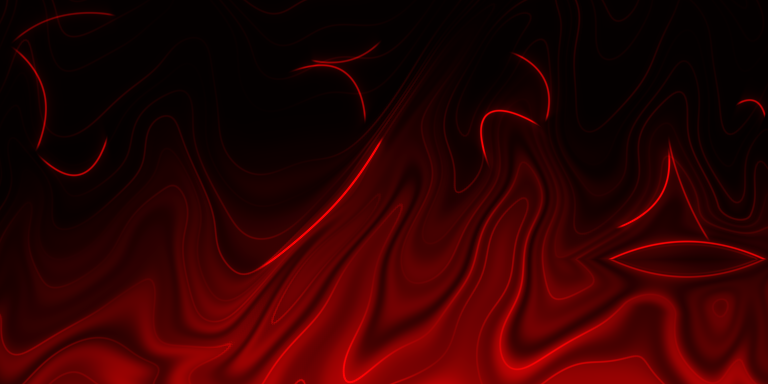
This background is drawn by a Shadertoy shader. Its source:

```glsl
// Molten red marbling: a height field is pulled up into leaning folds and bent by
// layered sines; its level lines become soft bands and thin glowing filaments.
// A pointed lens and a few tapered strands are laid over the flow.

const vec3 RED = vec3(1.0, 0.012, 0.016);
const vec3 DARK = vec3(0.015, 0.0, 0.0);
const float HEAT = 0.80;           // brightness at the lower edge
const float HEAT_TOP = 0.80;       // height where the heat dies out
const float SIDE_COOLING = 0.20;   // darkening towards the sides
const float FOLD_PULL = 0.36;      // how far folds carry heat upwards
const float LINE_COUNT = 12.0;     // filaments per unit of flow
const float LINE_WIDTH = 0.0045;
const vec2 LENS_CENTER = vec2(1.79, 0.325);
const vec2 LENS_SIZE = vec2(0.20, 0.046);

// Folds: x at height 0.3, lean, width, lift
const int FOLDS = 7;
const vec4 FOLD[FOLDS] = vec4[](
    vec4(0.40, 0.10, 0.10, 0.30), vec4(0.70, 0.85, 0.06, 0.30),
    vec4(0.94, 0.42, 0.10, 0.42), vec4(1.30, 0.14, 0.10, 0.50),
    vec4(1.72, 0.03, 0.10, 0.38), vec4(0.03, 0.00, 0.06, 0.24),
    vec4(1.98, 0.00, 0.06, 0.25));

// Strands: start and end, with sideways bend and brightness
const int STRANDS = 11;
const vec4 STRAND[STRANDS] = vec4[](
    vec4(0.66, 0.30, 1.00, 0.65), vec4(0.02, 0.88, 0.09, 0.60),
    vec4(0.09, 0.60, 0.28, 0.64), vec4(0.02, 0.88, 0.30, 0.95),
    vec4(1.74, 0.62, 1.60, 0.40), vec4(1.74, 0.65, 1.85, 0.37),
    vec4(1.27, 0.55, 1.41, 0.67), vec4(1.32, 0.86, 1.42, 0.68),
    vec4(1.91, 0.73, 1.99, 0.70), vec4(0.99, 0.90, 0.80, 0.85),
    vec4(0.74, 0.82, 0.95, 0.68));
const vec2 STRAND_STYLE[STRANDS] = vec2[](
    vec2(-0.03, 0.9), vec2(0.06, 0.55), vec2(-0.08, 0.6), vec2(0.04, 0.35),
    vec2(0.05, 0.75), vec2(-0.02, 0.4), vec2(0.11, 0.75), vec2(0.05, 0.6),
    vec2(0.03, 0.6), vec2(0.03, 0.4), vec2(0.08, 0.55));

float hash(float n) { return fract(sin(n * 127.1 + 3.7) * 4375.5); }

// Layered sines; the lower part churns more
vec2 warp(vec2 p) {
    float amount = mix(0.40, 0.24, smoothstep(0.05, 0.4, p.y));
    float freq = 5.0;
    for (int i = 0; i < 4; i++) {
        p += amount / freq * sin(freq * p.yx + vec2(1.3, 4.1) * float(i + 1));
        freq *= 1.7;
    }
    return p;
}

// Total lift of all folds at a point
float foldLift(vec2 p) {
    float lift = 0.0;
    for (int i = 0; i < FOLDS; i++) {
        vec4 f = FOLD[i];
        float d = (p.x - f.x - f.y * (p.y - 0.3)) / f.z;
        lift += f.w * exp(-d * d);
    }
    return lift * smoothstep(-0.15, 0.5, p.y);
}

// Thin core with a soft halo
float filament(float d) {
    return 1.0 - smoothstep(0.0, LINE_WIDTH, d) + 0.22 * exp(-d / 0.012);
}

// Bent, tapered strands
float strands(vec2 p) {
    float glow = 0.0;
    for (int i = 0; i < STRANDS; i++) {
        vec2 a = STRAND[i].xy, axis = STRAND[i].zw - a;
        float len = length(axis);
        vec2 dir = axis / len, q = p - a;
        float t = clamp(dot(q, dir) / len, 0.0, 1.0);
        float side = dot(q, vec2(-dir.y, dir.x)) - STRAND_STYLE[i].x * 4.0 * t * (1.0 - t);
        float slope = STRAND_STYLE[i].x * 4.0 * (1.0 - 2.0 * t) / len;
        float d = length(vec2(dot(q, dir) - t * len, side / sqrt(1.0 + slope * slope)));
        float taper = smoothstep(0.0, 0.15, t) * smoothstep(1.0, 0.92, t);
        glow += STRAND_STYLE[i].y * taper * filament(d);
    }
    return glow;
}

void mainImage(out vec4 fragColor, in vec2 fragCoord) {
    vec2 p = fragCoord / iResolution.y;
    p.x += 1.0 - 0.5 * iResolution.x / iResolution.y;
    vec2 w = warp(p);

    // Flow field, wrapped around the lens
    float lift = foldLift(w);
    vec2 q = (p - LENS_CENTER) / LENS_SIZE;
    float lens = abs(q.y) + q.x * q.x;
    float nearLens = smoothstep(3.2, 1.0, lens);
    float flow = mix(w.y - lift, 0.05 * lens, nearLens);

    // Heat rises from below, strongest along the folds
    float level = p.y + SIDE_COOLING * (p.x - 1.1) * (p.x - 1.1)
                + FOLD_PULL * (0.15 - lift);
    float heat = HEAT * pow(clamp(1.0 - level / HEAT_TOP, 0.0, 1.0), 1.6);

    // Soft light and dark bands along the flow
    float bands = 0.5 + 0.32 * sin(flow * 31.0 + 2.0 * sin(flow * 13.0))
                + 0.18 * sin(flow * 73.0 + 3.0 * w.x);
    float value = heat * mix(0.40, 1.15, bands);
    value *= mix(1.0, 0.55, smoothstep(1.05, 0.9, lens));

    // Filaments on level lines, each with its own strength
    float t = flow * LINE_COUNT;
    float slope = length(vec2(dFdx(t), dFdy(t))) * iResolution.y;
    float strength = pow(hash(floor(t)), 1.5) * (0.6 + 0.4 * sin(9.0 * p.x + 7.0 * p.y));
    float lineDist = abs(fract(t) - 0.5) / max(slope, 0.5);
    value += strength * (0.14 + 0.75 * heat) * filament(lineDist);

    // Lens rim and strands
    float rimDist = abs(lens - 1.0) / length(vec2(2.0 * q.x, 1.0) / LENS_SIZE);
    value += 0.6 * filament(rimDist) * mix(0.5, 1.0, step(0.0, q.y));
    value += strands(mix(p, w, 0.12));

    fragColor = vec4(DARK + RED * min(value, 0.97), 1.0);
}
```
